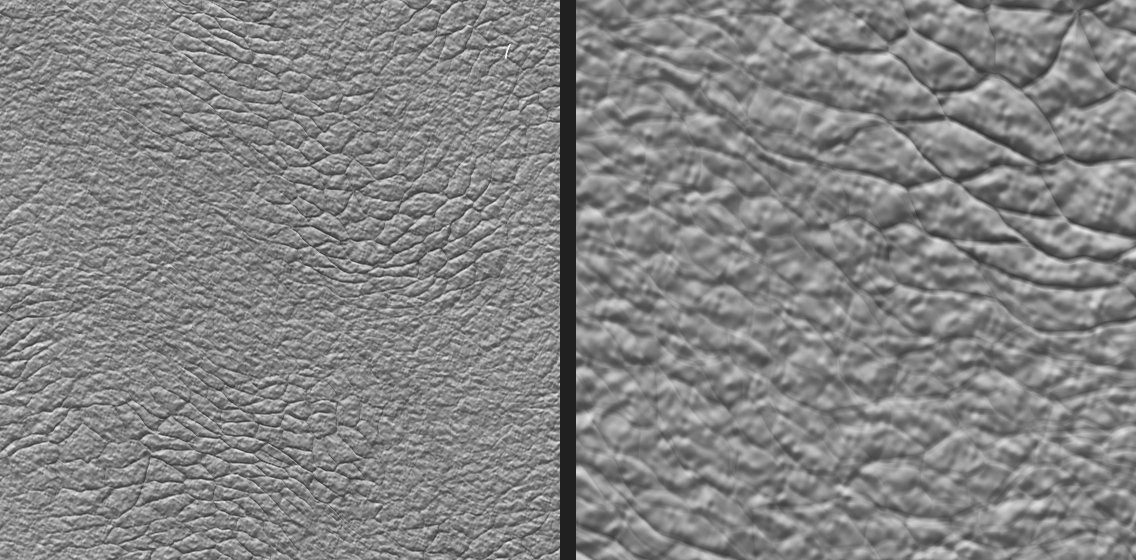
Left: the whole. Right: its middle third, enlarged.
Reproduce this texture procedurally as a Shadertoy shader.

```glsl
// Grey creased leather: stretched cells, long folds and fine grain lit from above.

const float BASE_GREY = 0.542;
const float LIGHT_STEP = 0.0036;
const vec2 LIGHT_DIR = vec2(-0.26, 0.966);

// Two random values in 0..1 for a lattice cell.
vec2 hash2(vec2 cell) {
    uvec2 v = uvec2(ivec2(cell) + 4096) * 1664525u + 1013904223u;
    v.x += v.y * 1664525u;
    v.y += v.x * 1664525u;
    v ^= v >> 16u;
    v.x += v.y * 1664525u;
    v.y += v.x * 1664525u;
    v ^= v >> 16u;
    return vec2(v & 65535u) / 65535.0;
}

float noise(vec2 p) {
    vec2 i = floor(p), f = fract(p);
    vec2 u = f * f * (3.0 - 2.0 * f);
    float low = mix(hash2(i).x, hash2(i + vec2(1, 0)).x, u.x);
    float high = mix(hash2(i + vec2(0, 1)).x, hash2(i + vec2(1, 1)).x, u.x);
    return mix(low, high, u.y);
}

vec2 noise2(vec2 p) {
    return vec2(noise(p), noise(p + vec2(37.3, 91.7))) - 0.5;
}

vec2 rotate(vec2 p, float angle) {
    float c = cos(angle), s = sin(angle);
    return vec2(c * p.x - s * p.y, s * p.x + c * p.y);
}

// Gap between the two nearest cell centres: zero on the creases.
float cellGap(vec2 p, float jitter) {
    vec2 i = floor(p), f = fract(p);
    float nearest = 9.0, second = 9.0;
    for (int y = -1; y <= 1; y++)
    for (int x = -1; x <= 1; x++) {
        vec2 o = vec2(x, y);
        vec2 centre = o + 0.5 + jitter * (hash2(i + o) - 0.5);
        float d = length(centre - f);
        second = min(second, max(nearest, d));
        nearest = min(nearest, d);
    }
    return second - nearest;
}

// Bends the cell rows into arcs and makes their borders uneven.
vec2 bend(vec2 p) {
    vec2 q = p;
    q.y -= 0.055 * cos(6.0 * (p.x - 0.25) + 1.5 * p.y);
    q += 0.09 * noise2(p * 4.0);
    q += 0.022 * noise2(p * 17.0 + 5.0);
    q += 0.006 * noise2(p * 75.0 + 9.0);
    return q;
}

// Long narrow grooves running at the given angle.
float fold(vec2 p, float angle, float width) {
    vec2 q = rotate(p, -angle) * vec2(2.6, 9.0);
    return 1.0 - smoothstep(0.0, width, abs(noise(q + 20.0) - 0.5));
}

float grain(vec2 p) {
    float coarse = noise(rotate(p, 0.6) * vec2(105.0, 140.0));
    float fine = noise(rotate(p, -0.5) * 235.0 + 50.0);
    return 0.42 * coarse + 0.22 * fine;
}

// Surface height in x, crease depth in y.
vec2 leather(vec2 p) {
    vec2 q = bend(p);
    float relief = mix(0.4, 1.35, smoothstep(0.15, 0.8, noise(p * 5.0 + 13.0)));
    float large = cellGap(q * vec2(17.0, 31.0), 0.95);
    float small = cellGap(rotate(q, 0.15) * vec2(33.0, 54.0) + 7.0, 0.95);
    float height = 0.35 * relief * (1.0 - exp(-4.0 * large));
    height += 0.13 * (1.55 - relief) * (1.0 - exp(-4.0 * small));
    vec2 wavy = mix(p, q, 0.5);
    float folds = fold(wavy, -0.6, 0.07) + 0.8 * fold(wavy + 3.0, 0.6, 0.06);
    height -= 0.13 * folds;
    height += grain(p + 0.004 * noise2(p * 60.0));
    float crease = relief * exp(-9.0 * large) + 0.4 * folds;
    return vec2(height, crease);
}

// A small pale hair lying on the surface.
float hair(vec2 p) {
    float t = (p.y - 0.893) / 0.031;
    float offset = abs(p.x - 0.903 - 0.010 * t * t);
    float ends = smoothstep(0.0, 0.15, t) * (1.0 - smoothstep(0.85, 1.0, t));
    return ends * (1.0 - smoothstep(0.0006, 0.0026, offset));
}

void mainImage(out vec4 fragColor, in vec2 fragCoord) {
    vec2 p = fragCoord / iResolution.y;

    // Slope toward the light, softly limited
    vec2 surface = leather(p);
    float slope = surface.x - leather(p + LIGHT_DIR * LIGHT_STEP).x;
    float shade = 0.32 * tanh(1.08 * slope / 0.32) + 0.4 * slope * slope;

    // Tone with darkened creases and slight unevenness
    float grey = BASE_GREY + shade - 0.07 * surface.y;
    grey += 0.04 * (noise(p * 3.0 + 31.0) - 0.5);
    grey = mix(clamp(grey, 0.2, 0.9), 0.95, hair(p));
    fragColor = vec4(vec3(grey), 1.0);
}
```
